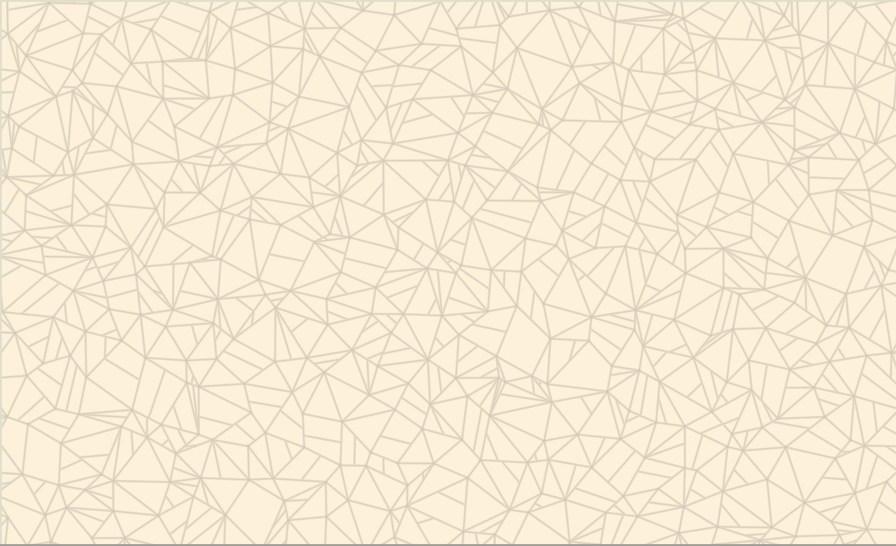
Give the GLSL for this pattern, as a Shadertoy shader.

```glsl
// Fine grey cracks on cream: an irregular mesh of triangles and quads with extra cuts.
#define ROWS 15.8          // mesh points per canvas height
#define JITTER 0.8         // scatter of the points inside their cells
#define TILT 0.45          // rotation of the hidden grid, radians
#define LINE_WIDTH 0.0036  // half width of a soft line, in canvas heights
#define OPEN_SHARE 0.22    // share of quads without a diagonal
#define CUT_SHARE 0.42     // share of triangles split by a chord
#define KNOT_INK 0.3       // extra ink where lines meet
#define EDGE_WIDTH 0.0032  // thin frame, in canvas heights
#define CREAM vec3(0.992, 0.946, 0.853)
#define CRACK vec3(0.865, 0.822, 0.745)
#define FRAME_PALE vec3(0.88, 0.87, 0.80)
#define FRAME_DARK vec3(0.62, 0.61, 0.58)

// Two random values in 0..1 from an integer cell (PCG style).
vec2 hash2(ivec2 cell, int seed) {
    uvec2 v = uvec2(cell + ivec2(seed * 131, seed * 57)) * 1664525u + 1013904223u;
    v.x += v.y * 1664525u;
    v.y += v.x * 1664525u;
    v ^= v >> 16u;
    v.x += v.y * 1664525u;
    v.y += v.x * 1664525u;
    v ^= v >> 16u;
    return vec2(v >> 8u) / 16777216.0;
}

vec2 meshPoint(ivec2 cell) {
    return vec2(cell) + 0.5 + JITTER * (hash2(cell, 0) - 0.5);
}

float segment(vec2 p, vec2 a, vec2 b) {
    vec2 ab = b - a;
    float t = clamp(dot(p - a, ab) / dot(ab, ab), 0.0, 1.0);
    return length(p - a - t * ab);
}

float cross2(vec2 a, vec2 b) { return a.x * b.y - a.y * b.x; }

// True if c and d lie on opposite sides of the line through a and b.
bool separates(vec2 a, vec2 b, vec2 c, vec2 d) {
    return cross2(b - a, c - a) * cross2(b - a, d - a) < 0.0;
}

// Chord between two sides of a triangle, or from a corner to the far side.
float triangleCut(vec2 p, vec2 a, vec2 b, vec2 c, ivec2 cell, int seed) {
    vec2 choice = hash2(cell, seed);
    vec2 place = 0.35 + 0.3 * hash2(cell, seed + 1);
    if (choice.x > CUT_SHARE) return 1e3;
    if (choice.y < 0.3) return segment(p, a, mix(b, c, place.x));
    if (choice.y < 0.65) return segment(p, mix(a, b, place.x), mix(b, c, place.y));
    return segment(p, mix(a, c, place.x), mix(b, c, place.y));
}

// Distance to the lines of one quad: sides, diagonal and cuts.
float quadLines(vec2 p, ivec2 cell) {
    vec2 a = meshPoint(cell);
    vec2 b = meshPoint(cell + ivec2(1, 0));
    vec2 c = meshPoint(cell + ivec2(1, 1));
    vec2 d = meshPoint(cell + ivec2(0, 1));
    float dist = min(min(segment(p, a, b), segment(p, b, c)),
                     min(segment(p, c, d), segment(p, d, a)));

    bool acInside = separates(a, c, b, d);
    bool bdInside = separates(b, d, a, c);
    vec2 pick = hash2(cell, 3);

    // Open convex quad, split from side to side
    if (acInside && bdInside && pick.x < OPEN_SHARE) {
        vec2 place = 0.35 + 0.3 * hash2(cell, 4);
        if (pick.y < 0.4) return min(dist, segment(p, mix(a, b, place.x), mix(d, c, place.y)));
        if (pick.y < 0.8) return min(dist, segment(p, mix(a, d, place.x), mix(b, c, place.y)));
        return dist;
    }

    // Two triangles along the shorter inner diagonal
    bool useAC = acInside && (!bdInside || distance(a, c) < distance(b, d));
    if (!useAC) {
        vec2 first = a;
        a = b; b = c; c = d; d = first;
    }
    dist = min(dist, segment(p, a, c));
    dist = min(dist, triangleCut(p, a, b, c, cell, 5));
    return min(dist, triangleCut(p, c, d, a, cell, 7));
}

void mainImage(out vec4 fragColor, in vec2 fragCoord) {
    vec2 uv = fragCoord / iResolution.y;
    float pixel = 1.0 / iResolution.y;
    float co = cos(TILT), si = sin(TILT);
    vec2 p = mat2(co, si, -si, co) * uv * ROWS + 40.0;
    ivec2 home = ivec2(floor(p));

    // Nearest line and nearest mesh point
    float line = 1e3, knot = 1e3;
    for (int y = -1; y <= 0; y++)
    for (int x = -1; x <= 0; x++)
        line = min(line, quadLines(p, home + ivec2(x, y)));
    for (int y = -1; y <= 1; y++)
    for (int x = -1; x <= 1; x++)
        knot = min(knot, distance(p, meshPoint(home + ivec2(x, y))));

    float reach = max(LINE_WIDTH, pixel) * ROWS;
    float ink = 1.0 - smoothstep(0.0, reach, line);
    ink += KNOT_INK * (1.0 - smoothstep(0.0, 1.6 * reach, knot));
    vec3 color = mix(CREAM, CRACK, ink);

    // Thin frame: pale at the top and left, dark at the bottom
    float paleGap = min(uv.x, 1.0 - uv.y);
    float soft = 0.5 * pixel;
    color = mix(color, FRAME_PALE, 1.0 - smoothstep(EDGE_WIDTH - soft, EDGE_WIDTH + soft, paleGap));
    color = mix(color, FRAME_DARK, 1.0 - smoothstep(EDGE_WIDTH - soft, EDGE_WIDTH + soft, uv.y));
    fragColor = vec4(color, 1.0);
}
```
